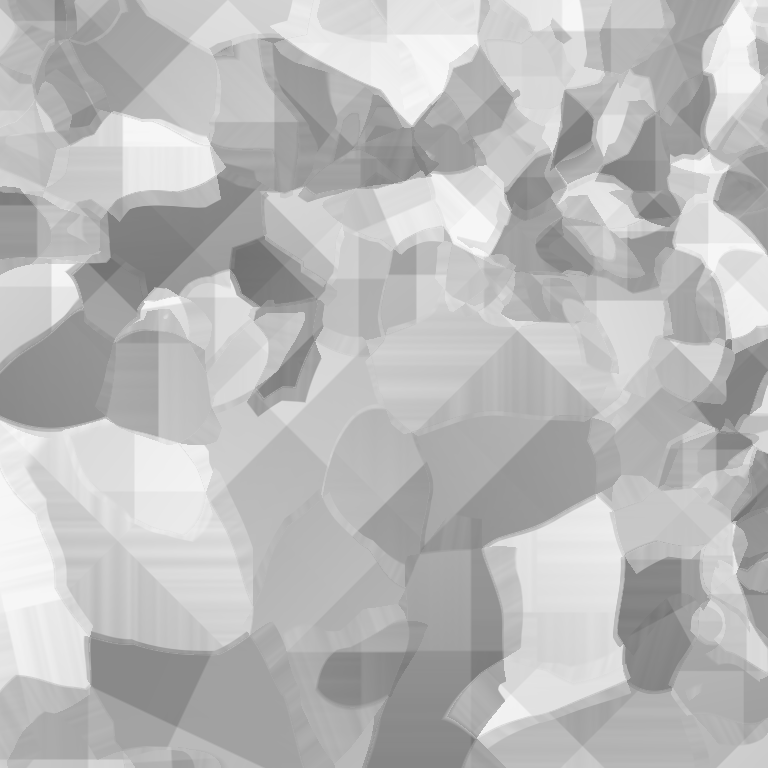
A Shadertoy shader for this texture map:

```glsl
// Grey faceted shards: broad planes at lower left, small chips along the top and right.

const int SITE_COUNT = 115;
const float DARKEST = 0.44;
const float LIGHTEST = 0.965;

// Four random values from one number, without sine
vec4 hash4(float n) {
    vec4 h = fract(n * vec4(0.1031, 0.1030, 0.0973, 0.1099));
    h += dot(h, h.wzxy + 33.33);
    return fract((h.xxyz + h.yzzw) * h.zywx);
}

float noise1(float x) {
    float cell = floor(x);
    float t = x - cell;
    return mix(hash4(cell + 500.0).x, hash4(cell + 501.0).x, t * t * (3.0 - 2.0 * t));
}

vec2 noise2(vec2 p) {
    vec2 cell = floor(p), t = p - cell;
    t = t * t * (3.0 - 2.0 * t);
    float n = cell.x + 37.0 * cell.y + 900.0;
    vec2 low = mix(hash4(n).xy, hash4(n + 1.0).xy, t.x);
    vec2 high = mix(hash4(n + 37.0).xy, hash4(n + 38.0).xy, t.x);
    return mix(low, high, t.y) - 0.5;
}

// Fine parallel lines, centred on zero
float streaks(float x) {
    return 0.6 * noise1(x * 70.0) + 0.4 * noise1(x * 210.0) - 0.5;
}

// Antialiased sign
float softSign(float x, float pixel) {
    return clamp(x / pixel, -1.0, 1.0);
}

// One site in five fills the open area, the others crowd the top and right
bool isBroad(float id) {
    return mod(id, 5.0) < 0.5;
}

vec2 siteCentre(float id) {
    vec2 q = fract(id * vec2(0.7549, 0.5698) + 0.3 * hash4(id + 11.0).xy);
    if (isBroad(id)) return q * vec2(0.82, 0.68) - 0.02;
    if (mod(id, 5.0) < 2.5) return vec2(q.x, 1.02 - 0.42 * q.y);
    return vec2(1.02 - 0.3 * q.x * q.x, q.y);
}

// Position about a site, on upright, diagonal or slightly slanted axes
vec2 localFrame(vec2 p, float id) {
    vec4 h = hash4(id + 71.0);
    float slant = h.x < 0.55 ? 0.0 : (h.x < 0.8 ? 1.0 : h.y - 0.5);
    vec2 axis = normalize(vec2(1.0, slant));
    vec2 d = p - siteCentre(id);
    return vec2(dot(d, axis), dot(d, vec2(-axis.y, axis.x)));
}

// Weighted distance, between round and square, so borders bend or run straight
float siteDistance(vec2 p, float id) {
    vec4 h = hash4(id + 151.0);
    float stretch = mix(0.72, 1.38, h.x);
    vec2 q = abs(localFrame(p, id) * vec2(stretch, 1.0 / stretch));
    float weight = mix(0.75, 1.3, h.y) * (isBroad(id) ? 0.8 : 1.0);
    return weight * mix(length(q), max(q.x, q.y), h.z);
}

// Tone of a shard: base, two creases, a slope and streaks
float facetTone(vec2 p, float id, float pixel) {
    vec4 h = hash4(id + 233.0);
    vec4 k = hash4(id + 307.0);
    vec2 q = localFrame(p, id);
    float base = mix(0.53, 0.93, fract(id * 0.618 + 0.37));
    float creaseA = softSign(k.x < 0.5 ? q.x : q.x + q.y, pixel);
    float creaseB = softSign(k.x < 0.5 ? q.y : q.x - q.y, pixel);
    float folds = 0.12 * (h.x - 0.5) * creaseA + 0.12 * (h.y - 0.5) * creaseB;
    float slope = 0.6 * dot(q, h.zw - 0.5);
    float lines = mix(streaks(q.x + id), streaks(q.y + id), 0.5 + 0.5 * creaseA * creaseB);
    return base + folds + slope + 0.07 * k.y * k.y * lines;
}

void mainImage(out vec4 fragColor, in vec2 fragCoord) {
    vec2 p = fragCoord / iResolution.xy;
    float pixel = 1.0 / iResolution.y;
    vec2 bent = p + 0.07 * noise2(p * 4.0) + 0.03 * noise2(p * 11.0 + 5.0);

    // Nearest two sites
    float d1 = 9.0, d2 = 9.0, first = 0.0, second = 0.0;
    for (int i = 0; i < SITE_COUNT; i++) {
        float id = float(i);
        float d = siteDistance(bent, id);
        if (d < d1) {
            d2 = d1; second = first;
            d1 = d; first = id;
        } else if (d < d2) {
            d2 = d; second = id;
        }
    }
    float gap = d2 - d1;
    float tone = facetTone(p, first, pixel);
    float beyond = facetTone(p, second, pixel);

    // Streaked bevel on one side of some borders
    vec4 pair = hash4(first * 3.0 + second * 7.0 + 401.0);
    float width = first < second ? 0.006 + 0.045 * pair.x * pair.x : 0.0;
    vec2 across = normalize(siteCentre(second) - siteCentre(first));
    float along = dot(p, vec2(-across.y, across.x));
    float bevel = mix(tone, beyond, 0.45) + 0.12 * (pair.y - 0.5) + 0.06 * streaks(along);
    float inBevel = 1.0 - smoothstep(width - pixel, width + pixel, gap);
    tone = mix(tone, bevel, inBevel * step(0.001, width));

    // Smooth border between shards
    tone = mix(beyond, tone, 0.5 + 0.5 * clamp(gap / (1.5 * pixel), 0.0, 1.0));
    fragColor = vec4(vec3(clamp(tone, DARKEST, LIGHTEST)), 1.0);
}
```
